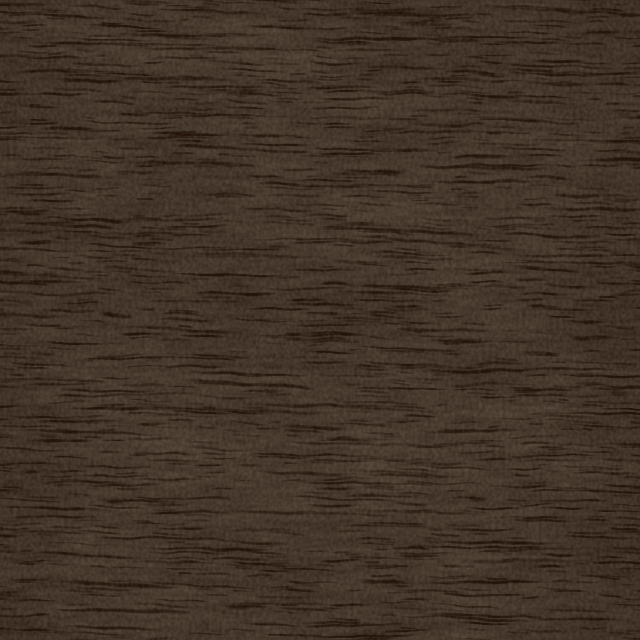
This texture is drawn by a Shadertoy shader. Its source:

```glsl
vec2 hash2(vec2 p)
{
    vec3 q = fract(p.xyx * vec3(0.1031, 0.1030, 0.0973));
    q += dot(q, q.yzx + 33.33);
    return fract((q.xx + q.yz) * q.zy);
}

vec2 gradientAt(vec2 cell)
{
    float angle = 6.2832 * hash2(cell + 71.0).x;
    return vec2(cos(angle), sin(angle));
}

float gradientNoise(vec2 p)
{
    vec2 i = floor(p), f = fract(p);
    vec2 u = f * f * f * (f * (f * 6.0 - 15.0) + 10.0);
    vec2 e = vec2(0.0, 1.0);
    float low = mix(dot(gradientAt(i), f),
                    dot(gradientAt(i + e.yx), f - e.yx), u.x);
    float high = mix(dot(gradientAt(i + e), f - e),
                     dot(gradientAt(i + 1.0), f - 1.0), u.x);
    return mix(low, high, u.y);
}

// Tapered horizontal pores, one candidate per cell; returns their darkness
float pores(vec2 p, vec2 cellSize, float thickness, float density, float seed)
{
    float blur = 0.6 / iResolution.y;
    vec2 home = floor(p / cellSize);
    float clear = 1.0;
    for (int y = -1; y <= 1; y++)
    for (int x = -1; x <= 1; x++)
    {
        vec2 cell = home + vec2(x, y);
        vec2 place = hash2(cell + seed);
        vec2 shape = hash2(cell + seed + 37.0);
        vec2 kind = hash2(cell + seed + 83.0);
        vec2 center = (cell + place) * cellSize;

        // Pores gather in loose clusters
        float cluster = 0.7 * gradientNoise(center * vec2(4.0, 13.0) + seed);
        float present = step(kind.x, density + cluster);

        vec2 d = p - center;
        d.y += (shape.y - 0.4) * 0.06 * d.x;
        float along = abs(d.x) / (cellSize.x * mix(0.22, 0.65, shape.x));
        float taper = 1.0 - smoothstep(0.35, 1.0, along);
        float halfWidth = thickness * mix(0.55, 1.2, kind.y) * (0.45 + 0.55 * taper);
        float line = 1.0 - smoothstep(0.25 * halfWidth, halfWidth + blur, abs(d.y));
        clear *= 1.0 - present * taper * line * mix(0.45, 1.0, place.x);
    }
    return 1.0 - clear;
}

void mainImage(out vec4 fragColor, in vec2 fragCoord)
{
    vec2 uv = fragCoord / iResolution.xy;
    vec2 p = fragCoord / iResolution.y;

    // Slight tilt and waver of the grain
    vec2 w = p;
    w.y += 0.016 * p.x;
    w.y += 0.006 * gradientNoise(p * vec2(5.0, 7.0));
    w.y += 0.0035 * gradientNoise(p * vec2(24.0, 34.0) + 9.0);

    // Mottled ground, stretched fibres and fine tooth
    float tone = 0.84;
    tone += 0.22 * gradientNoise(p * vec2(2.5, 5.0) + 3.0);
    tone += 0.18 * gradientNoise(p * vec2(9.0, 16.0) + 53.0);
    tone += 0.28 * gradientNoise(w * vec2(6.0, 45.0) + 17.0);
    tone += 0.34 * gradientNoise(w * vec2(20.0, 130.0) + 41.0);
    tone += 0.24 * gradientNoise(p * vec2(150.0, 60.0) + 5.0);
    tone += 0.48 * gradientNoise(p * vec2(190.0, 175.0) + 29.0);

    // Long, medium and short pores
    float clear = 1.0 - pores(w, vec2(0.20, 0.016), 0.0027, 0.48, 11.0);
    clear *= 1.0 - pores(w, vec2(0.11, 0.010), 0.0022, 0.40, 157.0);
    clear *= 1.0 - 0.8 * pores(w, vec2(0.06, 0.007), 0.0018, 0.38, 311.0);
    float wear = 1.0 + 0.6 * gradientNoise(w * vec2(45.0, 90.0) + 63.0);
    tone -= 1.05 * wear * (1.0 - clear);

    // Slightly darker rim
    vec2 rim = abs(uv - 0.5) * 2.0;
    tone -= 0.15 * smoothstep(0.7, 1.0, rim.x) + 0.08 * smoothstep(0.8, 1.0, rim.y);

    vec3 poreBrown = vec3(0.180, 0.120, 0.080);
    vec3 woodBrown = vec3(0.290, 0.240, 0.190);
    fragColor = vec4(mix(poreBrown, woodBrown, clamp(tone, -0.35, 1.35)), 1.0);
}
```
